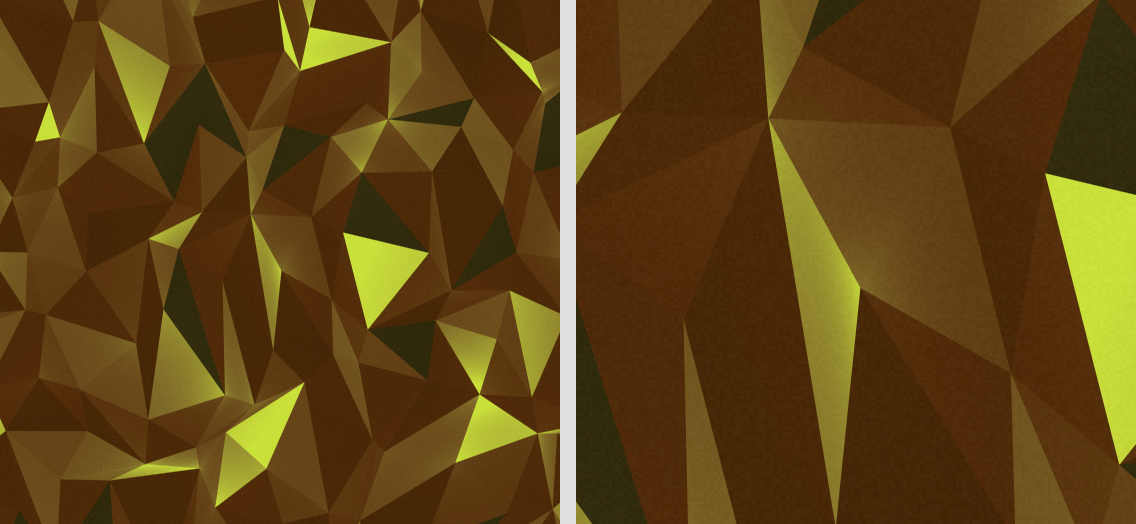
Left: the whole. Right: its middle third, enlarged.
Reproduce this background procedurally as a WebGL 1 fragment shader.

```glsl
precision highp float;
// Folded low-poly sheet: a tilted grid with jittered corners, each cell split
// into two facets. A facet takes one tone from a brown-to-lime ramp (slivers
// tend to be bright) and is shaded by gradients and glows from its corners.

uniform vec2 u_resolution;

#define CELLS 10.4      // cells per canvas height, before the stretch
#define STRETCH 0.8     // below 1 makes facets taller than wide
#define TILT 0.38       // grid rotation in radians
#define JITTER 0.45     // corner displacement, must stay below 0.5
#define GRADIENT 0.4    // tone change across a dull facet
#define SHEEN 1.7       // tone change across a bright facet
#define GLOW 1.3        // strength of lit corners
#define GRAIN 0.022     // fine surface noise

float hash(vec2 p) {
  vec3 q = fract(vec3(p.xyx) * vec3(0.1031, 0.1030, 0.0973));
  q += dot(q, q.yzx + 33.33);
  return fract((q.x + q.y) * q.z);
}

float cross2(vec2 a, vec2 b) { return a.x * b.y - a.y * b.x; }

vec2 corner(vec2 id) {
  vec2 offset = vec2(hash(id + 17.3), hash(id + 71.9)) * 2.0 - 1.0;
  return id + JITTER * offset;
}

float cornerLight(vec2 id) { return hash(id + 139.7); }

// Tones 0 to 5: dark bark, brown, tan, olive, lime shade, lime
vec3 ramp(float tone) {
  vec3 c = mix(vec3(0.26, 0.145, 0.02), vec3(0.32, 0.17, 0.035), clamp(tone, 0.0, 1.0));
  c = mix(c, vec3(0.41, 0.28, 0.10), clamp(tone - 1.0, 0.0, 1.0));
  c = mix(c, vec3(0.50, 0.42, 0.16), clamp(tone - 2.0, 0.0, 1.0));
  c = mix(c, vec3(0.65, 0.65, 0.20), clamp(tone - 3.0, 0.0, 1.0));
  return mix(c, vec3(0.79, 0.88, 0.23), clamp(tone - 4.0, 0.0, 1.0));
}

// Facet colour premultiplied by its coverage of the pixel
vec4 facet(vec2 p, vec2 a, vec2 b, vec2 c, vec3 lights, float rank, float pixel) {
  float area2 = cross2(b - a, c - a);
  vec3 side = vec3(cross2(c - b, p - b), cross2(a - c, p - c), cross2(b - a, p - a));
  vec3 edge = side / vec3(length(c - b), length(a - c), length(b - a));
  float inside = min(edge.x, min(edge.y, edge.z));
  float cover = clamp(inside / pixel + 0.5, 0.0, 1.0);
  if (cover <= 0.0) return vec4(0.0);

  // Base tone: small facets are pushed towards the bright end
  float level = pow(rank, mix(0.15, 1.1, smoothstep(0.1, 0.45, 0.5 * area2)));
  float base = 2.6 * level + 2.4 * pow(level, 18.0);

  // Shading from the corners
  vec3 bary = clamp(side / max(area2, 0.0001), 0.0, 1.0);
  float slope = dot(bary, lights) - 0.5;
  float tone = base + slope * mix(GRADIENT, SHEEN, smoothstep(2.2, 3.5, base));
  vec3 spark = lights * lights;
  float glow = dot(bary * bary * bary, spark * spark);
  tone += GLOW * glow * smoothstep(0.8, 2.0, base);

  vec3 moss = vec3(0.19, 0.165, 0.05) + 0.02 * slope;
  vec3 color = base < 0.2 ? moss : ramp(tone);
  return vec4(color, 1.0) * cover;
}

void main() {
  vec2 uv = gl_FragCoord.xy / u_resolution.y;
  float pixel = CELLS / u_resolution.y;
  vec2 p = uv * vec2(1.0, STRETCH) * CELLS;
  p = mat2(cos(TILT), sin(TILT), -sin(TILT), cos(TILT)) * p;
  vec2 home = floor(p);

  // Sum the facets of all cells that can reach this point
  vec4 sum = vec4(0.0);
  for (int j = -1; j <= 1; j++) {
    for (int i = -1; i <= 1; i++) {
      vec2 id = home + vec2(float(i), float(j));
      vec2 idB = id + vec2(1.0, 0.0);
      vec2 idC = id + vec2(1.0, 1.0);
      vec2 idD = id + vec2(0.0, 1.0);
      vec2 a = corner(id), b = corner(idB), c = corner(idC), d = corner(idD);
      vec4 lights = vec4(cornerLight(id), cornerLight(idB), cornerLight(idC), cornerLight(idD));

      // Evenly spread ranks, loosened by noise
      float spread = dot(id, vec2(0.7549, 0.5698));
      float rank1 = fract(spread + 0.35 * hash(id + 211.1));
      float rank2 = fract(spread + 0.5 + 0.35 * hash(id + 307.7));

      // Split along a diagonal that lies inside the cell
      bool validAC = min(cross2(b - a, c - a), cross2(c - a, d - a)) > 0.0;
      bool validBD = min(cross2(b - a, d - a), cross2(c - b, d - b)) > 0.0;
      if (validAC && (!validBD || hash(id + 401.3) < 0.5)) {
        sum += facet(p, a, b, c, lights.xyz, rank1, pixel);
        sum += facet(p, a, c, d, lights.xzw, rank2, pixel);
      } else {
        sum += facet(p, a, b, d, lights.xyw, rank1, pixel);
        sum += facet(p, b, c, d, lights.yzw, rank2, pixel);
      }
    }
  }

  vec3 color = sum.rgb / max(sum.a, 0.001);
  color += GRAIN * (hash(floor(uv * 480.0)) - 0.5);
  gl_FragColor = vec4(color, 1.0);
}
```
